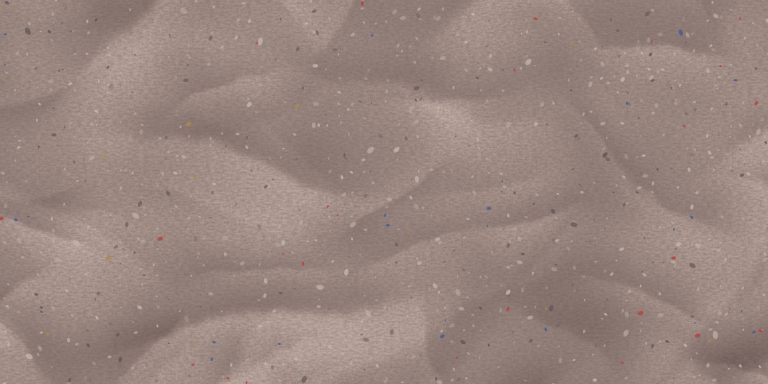
This texture is drawn by a Shadertoy shader. Its source:

```glsl
const vec3 PAPER = vec3(0.597, 0.520, 0.494);
const vec3 TONE_TINT = vec3(1.0, 1.0, 0.92);
const vec3 PALE_FLECK = vec3(0.77, 0.72, 0.69);
const vec3 DARK_FLECK = vec3(0.36, 0.32, 0.33);
const vec3 RED_FLECK = vec3(0.70, 0.27, 0.26);
const vec3 BLUE_FLECK = vec3(0.27, 0.36, 0.58);
const vec3 OCHRE_FLECK = vec3(0.66, 0.54, 0.30);
const float BROAD_SHADE = 0.115;
const float SOFT_SHADE = 0.060;
const float FOLD_SHADE = 0.150;
const float CREASE_SHADE = 0.130;
const float CREASE_WIDTH = 0.006;
const float LARGE_FOLD = 0.52;
const float SMALL_FOLD = 0.23;
const float GRAIN = 0.055;
const float FLECK_CELL = 0.030;

vec3 hash3(vec2 p) {
    vec3 h = fract(p.xyx * vec3(0.1031, 0.1030, 0.0973));
    h += dot(h, h.yxz + 33.33);
    return fract((h.xxy + h.yzz) * h.zyx);
}

float cornerSlope(vec2 cell, vec2 offset) {
    float angle = 6.2832 * hash3(cell + 71.0).x;
    return dot(vec2(cos(angle), sin(angle)), offset);
}

float gradientNoise(vec2 p) {
    vec2 i = floor(p), f = fract(p);
    vec2 u = f * f * f * (f * (f * 6.0 - 15.0) + 10.0);
    vec2 x = vec2(1, 0), y = vec2(0, 1);
    return mix(mix(cornerSlope(i, f), cornerSlope(i + x, f - x), u.x),
               mix(cornerSlope(i + y, f - y), cornerSlope(i + 1.0, f - 1.0), u.x), u.y);
}

// Scattered creases: shaded above, lit below, fading with distance
float folds(vec2 p, float size, float seed) {
    vec2 home = floor(p / size);
    float tone = 0.0;
    for (int y = -1; y <= 1; y++)
    for (int x = -1; x <= 1; x++) {
        vec2 id = home + vec2(x, y);
        vec3 place = hash3(id + seed);
        vec3 kind = hash3(id + seed + 37.0);
        vec2 q = p / size - id - place.xy;
        float angle = (kind.x - 0.5) * 2.2;
        float d = dot(q, vec2(-sin(angle), cos(angle)));
        float reach = 1.0 - smoothstep(0.15, 1.0, length(q));
        float side = -d / sqrt(d * d + 0.0012);
        side *= kind.z < 0.25 ? -0.7 : 1.0;
        float crease = exp(-abs(d) * size / CREASE_WIDTH);
        tone += reach * kind.y * (FOLD_SHADE * side * exp(-abs(d) * 4.0)
              - CREASE_SHADE * crease * kind.y * kind.y * place.z);
    }
    return tone;
}

vec3 fleckColour(float pick) {
    if (pick < 0.72) return PALE_FLECK;
    if (pick < 0.92) return DARK_FLECK;
    if (pick < 0.95) return RED_FLECK;
    return pick < 0.98 ? BLUE_FLECK : OCHRE_FLECK;
}

// One layer of small oval inclusions, at most one per cell
vec3 addFlecks(vec3 colour, vec2 p, float size, float seed, float pixel) {
    vec2 id = floor(p / size);
    vec3 place = hash3(id + seed);
    vec3 kind = hash3(id + seed + 19.0);
    vec2 q = (fract(p / size) - 0.25 - 0.5 * place.xy) * size;
    float angle = 3.1416 * kind.z;
    q = mat2(cos(angle), -sin(angle), sin(angle), cos(angle)) * q;
    float radius = size * mix(0.06, 0.14, kind.y * kind.y);
    float d = length(q * vec2(0.8, 1.25)) - radius;
    float cover = 1.0 - smoothstep(-0.7 * pixel, 0.8 * pixel, d);
    float present = step(place.z, 0.26);
    float opacity = kind.x > 0.92 ? 0.85 : mix(0.25, 0.8, fract(kind.z * 7.0));
    return mix(colour, fleckColour(kind.x), cover * present * opacity);
}

void mainImage(out vec4 fragColor, in vec2 fragCoord) {
    vec2 p = fragCoord / iResolution.y;
    float pixel = 1.0 / iResolution.y;

    // Wandering crease lines
    vec2 bent = p;
    bent += 0.09 * vec2(gradientNoise(p * 3.0 + 5.0), gradientNoise(p * 3.0 + 43.0));
    bent += 0.014 * vec2(gradientNoise(p * 17.0), gradientNoise(p * 17.0 + 29.0));

    // Broad undulation and folds
    float tone = BROAD_SHADE * gradientNoise(bent * 2.3 + 11.0);
    tone += SOFT_SHADE * gradientNoise(bent * vec2(4.5, 6.0) + 23.0);
    tone += folds(bent, LARGE_FOLD, 3.0);
    tone += 0.45 * folds(bent, SMALL_FOLD, 57.0);
    tone = clamp(tone, -0.17, 0.10);

    // Fine fibres, rougher where the light catches
    float fibres = gradientNoise(p * vec2(75.0, 170.0))
                 + 0.8 * gradientNoise(p * vec2(190.0, 215.0) + 91.0);
    float roughness = mix(0.6, 1.3, smoothstep(-0.06, 0.07, tone));
    tone += GRAIN * roughness * fibres;
    vec3 colour = PAPER + TONE_TINT * tone;

    // Inclusions at several sizes
    for (int i = 0; i < 3; i++) {
        float layer = float(i);
        colour = addFlecks(colour, p + 0.013 * layer, FLECK_CELL * (1.0 + 0.5 * layer),
                           101.0 + 47.0 * layer, pixel);
    }
    fragColor = vec4(clamp(colour, 0.0, 1.0), 1.0);
}
```
